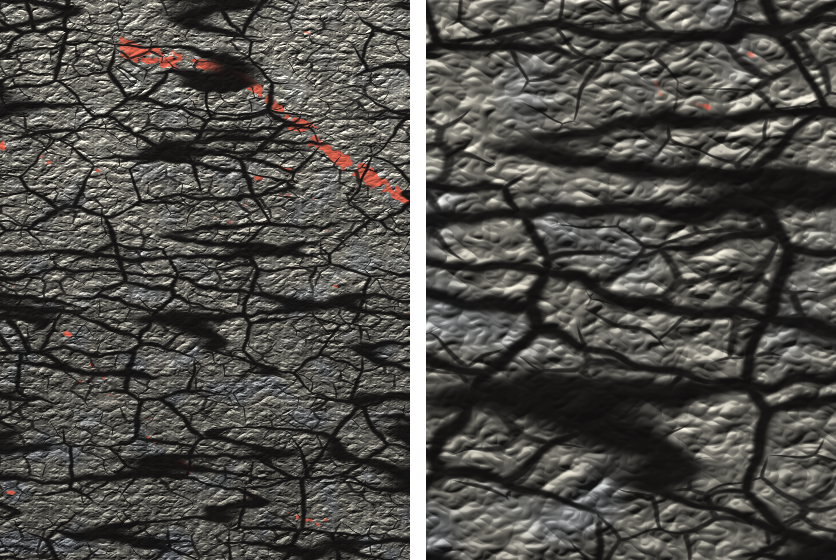
Left: the whole. Right: its middle third, enlarged.
Give the GLSL for this texture, as a Shadertoy shader.

```glsl
#define PLATE_SCALE vec2(9.0, 14.0)
#define CHIP_SCALE vec2(23.0, 40.0)
#define FURROW_SCALE vec2(2.6, 20.0)
#define GRAIN_SCALE vec2(34.0, 52.0)
#define CRACK_WIDTH 0.062
#define RELIEF 0.19
#define BASE_TONE 0.40
#define PAINT_THRESHOLD 0.68
#define BARK_TINT vec3(1.03, 1.01, 0.94)
#define CRACK_COLOR vec3(0.060, 0.055, 0.055)
#define PAINT_COLOR vec3(0.86, 0.39, 0.31)

const int STROKES = 9;
const int BOLD_STROKES = 3;

// Each stroke runs from xy to zw; the first few are bold, the rest broken.
const vec4 strokes[STROKES] = vec4[STROKES](
    vec4(0.22, 0.915, 0.42, 0.87), vec4(0.42, 0.87, 0.575, 0.74),
    vec4(0.575, 0.74, 0.73, 0.64), vec4(0.00, 0.745, 0.30, 0.70),
    vec4(0.30, 0.70, 0.62, 0.68), vec4(0.34, 0.63, 0.55, 0.645),
    vec4(0.60, 0.58, 0.73, 0.44), vec4(0.00, 0.50, 0.30, 0.20),
    vec4(0.30, 0.18, 0.68, 0.01));

vec2 hash2(vec2 p) {
    vec3 h = fract(p.xyx * vec3(0.1031, 0.1030, 0.0973));
    h += dot(h, h.yzx + 33.33);
    return fract((h.xx + h.yz) * h.zy);
}

float cornerSlope(vec2 cell, vec2 offset) {
    return dot(hash2(cell) * 2.0 - 1.0, offset);
}

float gradientNoise(vec2 p) {
    vec2 i = floor(p), f = p - i;
    vec2 u = f * f * f * (f * (f * 6.0 - 15.0) + 10.0);
    vec2 dx = vec2(1, 0), dy = vec2(0, 1);
    return mix(mix(cornerSlope(i, f), cornerSlope(i + dx, f - dx), u.x),
               mix(cornerSlope(i + dy, f - dy), cornerSlope(i + 1.0, f - 1.0), u.x), u.y);
}

vec2 noise2(vec2 p) {
    return vec2(gradientNoise(p), gradientNoise(p + 71.3));
}

// Distance to the nearest border between scattered cells.
float cellBorder(vec2 p) {
    vec2 i = floor(p), f = p - i, nearest = vec2(9.0);
    for (int y = -1; y <= 1; y++)
    for (int x = -1; x <= 1; x++) {
        vec2 g = vec2(x, y), r = g + hash2(i + g) - f;
        if (dot(r, r) < dot(nearest, nearest)) nearest = r;
    }
    float border = 9.0;
    for (int y = -2; y <= 2; y++)
    for (int x = -2; x <= 2; x++) {
        vec2 g = vec2(x, y), r = g + hash2(i + g) - f, d = r - nearest;
        if (dot(d, d) > 0.0001) border = min(border, dot(0.5 * (r + nearest), normalize(d)));
    }
    return border;
}

// Creased skin of the bark.
float grainHeight(vec2 p) {
    float height = 0.0, scale = 1.0;
    for (int i = 0; i < 3; i++) {
        height += abs(gradientNoise(p * GRAIN_SCALE * scale + float(i) * 19.7)) / scale;
        scale *= 1.9;
    }
    return height / GRAIN_SCALE.y;
}

float groove(float dist, float width) {
    return (1.0 - smoothstep(0.3 * width, width + 0.015, dist)) * smoothstep(0.0, 0.02, width);
}

float crackMask(vec2 p) {
    vec2 q = p + 0.014 * noise2(p * 13.0) + 0.006 * noise2(p * 45.0);
    float low = 1.0 - smoothstep(0.35, 0.75, p.y);
    float gate = smoothstep(-0.30, 0.25, gradientNoise(p * 6.0 + 5.0));
    float plates = groove(cellBorder(q * PLATE_SCALE), CRACK_WIDTH * gate);

    float chipGate = smoothstep(-0.15, 0.35, gradientNoise(p * 15.0 + 31.0));
    float chips = groove(cellBorder(q * CHIP_SCALE + 40.0), 1.6 * CRACK_WIDTH * chipGate);

    q.y += 0.12 * q.x * q.x * low;
    float furrowGate = smoothstep(-0.25, 0.2, gradientNoise(p * vec2(4.0, 9.0) + 83.0));
    float furrowWidth = CRACK_WIDTH * mix(0.9, 1.7, low) * furrowGate;
    float furrows = groove(abs(gradientNoise(q * FURROW_SCALE + 12.0)), furrowWidth);
    return max(max(plates, furrows), 0.8 * chips);
}

float segmentDistance(vec2 p, vec2 a, vec2 b) {
    vec2 ab = b - a;
    return length(p - a - ab * clamp(dot(p - a, ab) / dot(ab, ab), 0.0, 1.0));
}

// Smeared strokes with flecks around them.
float paintMask(vec2 p) {
    vec2 q = p + 0.012 * noise2(p * 16.0);
    float density = 0.0;
    for (int i = 0; i < STROKES; i++) {
        bool bold = i < BOLD_STROKES;
        float d = segmentDistance(q, strokes[i].xy, strokes[i].zw) / (bold ? 0.019 : 0.026);
        density = max(density, (bold ? 0.9 : 0.36) * exp(-d * d));
    }
    vec2 along = mat2(0.94, 0.34, -0.34, 0.94) * q;
    float flecks = gradientNoise(along * vec2(22.0, 46.0)) + 0.5 * gradientNoise(q * 95.0);
    return smoothstep(0.0, 0.09, flecks + density - PAINT_THRESHOLD);
}

void mainImage(out vec4 fragColor, in vec2 fragCoord) {
    vec2 p = fragCoord / iResolution.y;

    // Light falls from the upper left across the wet grain.
    vec2 towardLight = 0.0016 * vec2(-0.45, 0.89);
    float slope = (grainHeight(p) - grainHeight(p + towardLight)) / 0.0016;
    float glint = smoothstep(0.5, 1.3, slope);
    float patches = gradientNoise(p * 9.0) + 0.7 * gradientNoise(p * vec2(22.0, 40.0));
    float tone = BASE_TONE + RELIEF * slope + 0.12 * glint + 0.12 * patches;
    tone *= mix(0.82, 1.10, smoothstep(0.1, 0.9, p.y));

    // Warm grey bark with cool sheen in places.
    float cool = smoothstep(0.0, 0.4, gradientNoise(p * 18.0 + 57.0)) * (1.0 - 0.7 * p.y);
    vec3 color = max(tone, 0.07) * mix(BARK_TINT, vec3(0.97, 1.0, 1.04), cool);

    float crack = crackMask(p);
    vec3 paint = PAINT_COLOR * clamp(0.93 + 0.17 * slope, 0.55, 1.15);
    color = mix(color, paint, paintMask(p) * (1.0 - 0.5 * crack));
    color = mix(color, CRACK_COLOR, 0.93 * crack);
    fragColor = vec4(clamp(color, 0.0, 1.0), 1.0);
}
```
